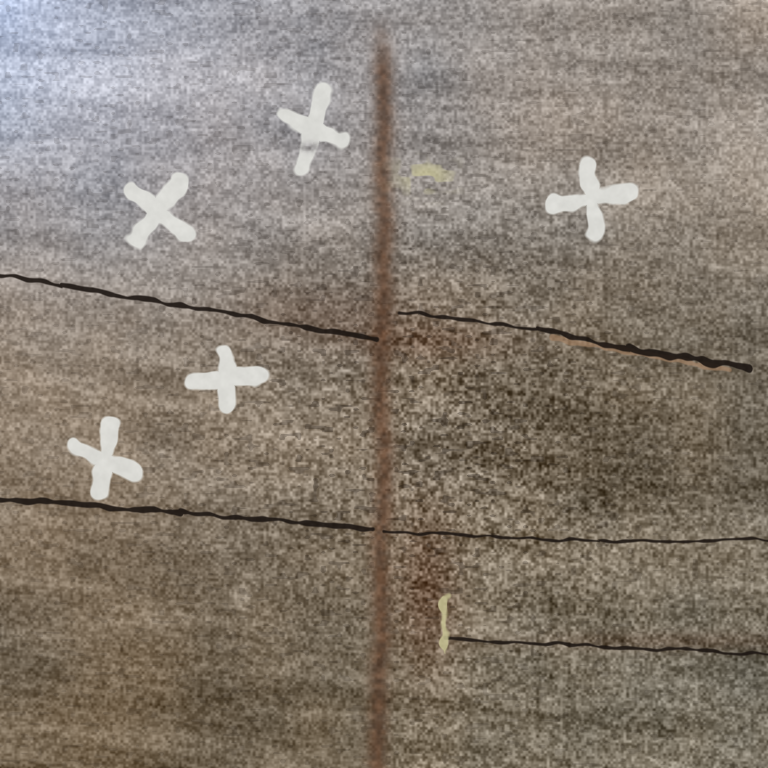
Write a WebGL 2 fragment shader that draws this texture.

```glsl
#version 300 es
precision highp float;
// Weathered wooden boards with a vertical seam, long cracks and five painted white crosses.
uniform vec2 u_resolution;
out vec4 fragColor;

float hash(vec2 p) {
  vec3 q = fract(p.xyx * 0.1031);
  q += dot(q, q.yzx + 33.33);
  return fract((q.x + q.y) * q.z);
}

float noise(vec2 p) {
  vec2 i = floor(p), f = fract(p);
  f = f * f * (3.0 - 2.0 * f);
  return mix(mix(hash(i), hash(i + vec2(1, 0)), f.x),
             mix(hash(i + vec2(0, 1)), hash(i + vec2(1, 1)), f.x), f.y);
}

// Layered noise centred on zero
float fbm(vec2 p) {
  float sum = -0.47, amp = 0.5;
  for (int i = 0; i < 4; i++) {
    sum += amp * noise(p);
    p = p * 2.03 + 17.0;
    amp *= 0.5;
  }
  return sum;
}

float segment(vec2 p, vec2 a, vec2 b) {
  vec2 d = b - a;
  return length(p - a - d * clamp(dot(p - a, d) / dot(d, d), 0.0, 1.0));
}

float bell(float x, float width) { return exp(-x * x / (width * width)); }

// Soft elliptical patch
float blob(vec2 p, vec2 center, vec2 size) {
  vec2 d = (p - center) / size;
  return exp(-dot(d, d));
}

// Two ragged brush strokes through one centre
float paintCross(vec2 p, vec2 center, vec2 armA, vec2 armB) {
  p -= center;
  float dist = min(segment(p, -armA, armA), segment(p, -armB, armB));
  dist += (noise((p + center) * 75.0) - 0.5) * 0.008;
  return 1.0 - smoothstep(0.009, 0.013, dist);
}

// Thin split of uneven width
float crack(vec2 p, vec2 a, vec2 b, float width) {
  p.y += (noise(vec2(p.x * 55.0, a.y * 90.0)) - 0.5) * 0.005;
  float w = width * (0.55 + 0.9 * noise(vec2(p.x * 85.0, 4.0)));
  return 1.0 - smoothstep(w - 0.0012, w + 0.0016, segment(p, a, b));
}

// Board tone: three rows blended upward, each from left to right
vec3 boardTone(vec2 p) {
  float across = smoothstep(0.1, 0.9, p.x);
  vec3 low = mix(vec3(0.43, 0.37, 0.29), vec3(0.47, 0.44, 0.38), across);
  vec3 middle = mix(vec3(0.54, 0.48, 0.41), vec3(0.47, 0.43, 0.37), across);
  vec3 high = mix(vec3(0.62, 0.61, 0.62), vec3(0.61, 0.57, 0.53), across);
  vec3 tone = mix(low, middle, smoothstep(0.0, 0.48, p.y));
  tone = mix(tone, high, smoothstep(0.45, 0.9, p.y));
  return tone + vec3(0.17, 0.23, 0.33) * exp(-5.0 * length(p - vec2(0, 1)));
}

void main() {
  vec2 p = gl_FragCoord.xy / u_resolution;
  vec3 rust = vec3(0.37, 0.26, 0.19), ink = vec3(0.11, 0.085, 0.07);
  vec3 paint = vec3(0.87, 0.87, 0.85), straw = vec3(0.78, 0.76, 0.58);
  float right = smoothstep(0.49, 0.51, p.x);
  vec3 col = boardTone(p);

  // Wood grain
  vec2 g = vec2(p.x, p.y + 0.1 * p.x * (1.0 - smoothstep(0.6, 0.95, p.y)));
  col += fbm(g * vec2(5, 36)) * 0.21 + fbm(g * vec2(14, 130)) * 0.13;
  col += fbm(p * 7.0 + 4.0) * vec3(0.16, 0.12, 0.08);

  // Stains
  float stain = 0.65 * blob(p, vec2(0.555, 0.23), vec2(0.04, 0.1));
  stain += 0.45 * blob(p, vec2(0.56, 0.555), vec2(0.1, 0.025));
  stain += 0.35 * blob(p, vec2(0.43, 0.59), vec2(0.12, 0.04));
  stain += 0.3 * blob(p, vec2(0.88, 0.165), vec2(0.2, 0.013));
  col = mix(col, rust, min(stain, 0.7));
  col -= 0.08 * blob(p, vec2(0.78, 0.42), vec2(0.22, 0.1));
  col += 0.16 * blob(p, vec2(0.314, 0.22), vec2(0.015));

  // Faint vertical scratches
  for (float i = 0.0; i < 5.0; i++) {
    float x = 0.695 + 0.022 * i + 0.008 * hash(vec2(i, 3));
    col -= 0.07 * bell(p.x - x, 0.003) * noise(vec2(p.y * 14.0, i * 9.0));
  }

  // Coarse speckle and dark pits
  float worn = blob(p, vec2(0.54, 0.42), vec2(0.24));
  float speck = noise(p * 290.0) + 0.7 * noise(p * 170.0 + 50.0) - 0.85;
  col += speck * (0.17 + 0.13 * worn + 0.07 * right * (1.0 - p.y));
  float pits = smoothstep(0.74, 0.86, noise(p * vec2(95, 210)));
  col = mix(col, ink, pits * (0.12 + 0.2 * worn));

  // Vertical seam
  float seamX = 0.487 + 0.01 * smoothstep(0.0, 0.3, p.y) + 0.009 * (noise(vec2(p.y * 24.0, 2)) - 0.5);
  float seam = bell(p.x - seamX, 0.013) * (1.0 - smoothstep(0.9, 0.99, p.y));
  col = mix(col, rust * (0.75 + 0.5 * noise(p * 150.0)), 0.75 * seam);

  // Long cracks and a pale splintered lip
  float lip = crack(p, vec2(0.72, 0.561), vec2(0.95, 0.518), 0.0035);
  col = mix(col, vec3(0.66, 0.52, 0.4), 0.6 * lip);
  float split = crack(p, vec2(-0.02, 0.646), vec2(0.08, 0.629), 0.0022);
  split = max(split, crack(p, vec2(0.08, 0.629), vec2(0.49, 0.558), 0.0026));
  split = max(split, crack(p, vec2(-0.02, 0.352), vec2(0.235, 0.333), 0.003));
  split = max(split, crack(p, vec2(0.235, 0.333), vec2(0.485, 0.311), 0.0027));
  split = max(split, crack(p, vec2(0.52, 0.594), vec2(0.7, 0.572), 0.0018));
  split = max(split, crack(p, vec2(0.7, 0.572), vec2(0.82, 0.545), 0.0026));
  split = max(split, crack(p, vec2(0.82, 0.545), vec2(0.975, 0.521), 0.0042));
  split = max(split, crack(p, vec2(0.5, 0.308), vec2(0.78, 0.295), 0.0015));
  split = max(split, crack(p, vec2(0.78, 0.295), vec2(1.02, 0.297), 0.0015));
  split = max(split, crack(p, vec2(0.58, 0.168), vec2(1.02, 0.147), 0.0017));
  col = mix(col, ink, 0.9 * split);

  // Pale chips
  float flecks = smoothstep(0.5, 0.75, noise(p * vec2(70, 120)));
  col = mix(col, straw, 0.75 * flecks * blob(p, vec2(0.555, 0.772), vec2(0.035, 0.022)));
  float chip = segment(p, vec2(0.577, 0.222), vec2(0.579, 0.15)) + 0.012 * (noise(p * 80.0) - 0.5);
  col = mix(col, straw, 0.85 - 0.85 * smoothstep(0.003, 0.007, chip));

  // White crosses, the first one scuffed
  float mark = paintCross(p, vec2(0.408, 0.833), vec2(0.014, 0.05), vec2(-0.035, 0.016));
  mark *= 1.0 - 0.85 * blob(p, vec2(0.403, 0.808), vec2(0.013, 0.007));
  mark = max(mark, paintCross(p, vec2(0.205, 0.724), vec2(0.029, 0.038), vec2(-0.036, 0.028)));
  mark = max(mark, paintCross(p, vec2(0.77, 0.741), vec2(-0.006, 0.043), vec2(0.05, 0.007)));
  mark = max(mark, paintCross(p, vec2(0.295, 0.507), vec2(-0.002, 0.033), vec2(0.046, 0.004)));
  mark = max(mark, paintCross(p, vec2(0.137, 0.402), vec2(0.007, 0.043), vec2(-0.038, 0.016)));
  col = mix(col, paint + 0.07 * fbm(p * 90.0), 0.96 * mark);
  fragColor = vec4(clamp(col, 0.0, 1.0), 1.0);
}
```
